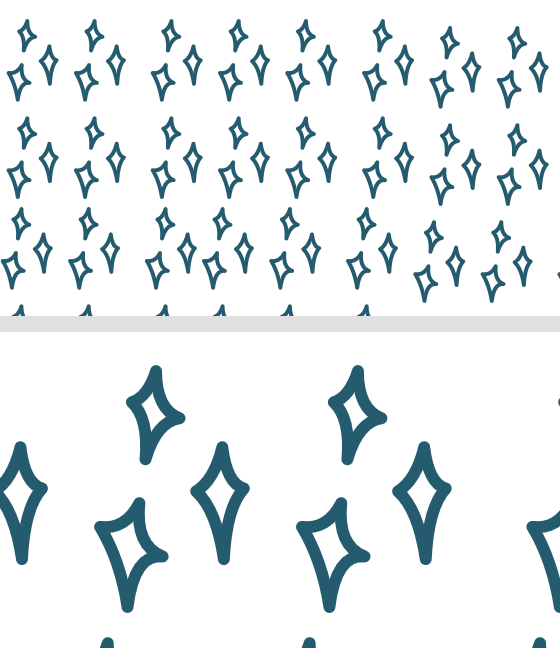
Top: the whole. Bottom: its middle third, enlarged.
Reproduce this pattern procedurally as a Shadertoy shader.

```glsl
const vec3 PAPER = vec3(1.0);
const vec3 INK = vec3(0.145, 0.355, 0.435);
const float CANVAS_HEIGHT = 432.0;   // design units from top to bottom
const float STROKE = 5.4;            // line width
const int COLUMNS = 9;
const int ROWS = 4;
const vec2 FIRST = vec2(37.0, 28.0); // top tip of the first cluster
const vec2 PITCH = vec2(92.0, 133.0);
const float GROUP_GAP = 13.0;        // extra space before every third column
const vec2 LOWER_SHIFT = vec2(-8.0, -9.0); // rows of the lower half
const float LOWER_TUCK = 14.0;       // lower half closes up after column three
const float RIGHT_DROP = 9.5;        // last columns hang lower
const vec2 BOX_MIN = vec2(-30.0, -5.0);
const vec2 BOX_MAX = vec2(46.0, 114.0);
const int CURVE_STEPS = 8;

float segmentDistance(vec2 p, vec2 a, vec2 b) {
    vec2 pa = p - a, ba = b - a;
    return length(pa - ba * clamp(dot(pa, ba) / dot(ba, ba), 0.0, 1.0));
}

// Distance to a quadratic curve, walked in short chords
float curveDistance(vec2 p, vec2 a, vec2 control, vec2 b) {
    float d = 1e5;
    vec2 previous = a;
    for (int i = 1; i <= CURVE_STEPS; i++) {
        float t = float(i) / float(CURVE_STEPS);
        vec2 next = mix(mix(a, control, t), mix(control, b, t), t);
        d = min(d, segmentDistance(p, previous, next));
        previous = next;
    }
    return d;
}

// Side of a star, bowed towards its centre
float sideDistance(vec2 p, vec2 a, vec2 b, vec2 centre, float bend) {
    return curveDistance(p, a, mix(0.5 * (a + b), centre, bend), b);
}

// Four-pointed star outline; bends run anticlockwise from the top
float starDistance(vec2 p, vec2 top, vec2 left, vec2 bottom, vec2 right, vec4 bends) {
    vec2 centre = 0.25 * (top + left + bottom + right);
    float upper = min(sideDistance(p, top, left, centre, bends.x),
                      sideDistance(p, right, top, centre, bends.w));
    float lower = min(sideDistance(p, left, bottom, centre, bends.y),
                      sideDistance(p, bottom, right, centre, bends.z));
    return min(upper, lower);
}

float clusterDistance(vec2 p) {
    float upperStar = starDistance(p, vec2(0.3, 0.8), vec2(-10.7, 15.0),
        vec2(-4.5, 41.0), vec2(11.0, 22.3), vec4(0.4, 0.7, 0.65, 0.8));
    float rightStar = starDistance(p, vec2(30.5, 35.5), vec2(18.6, 55.6),
        vec2(31.2, 86.5), vec2(40.3, 54.3), vec4(0.4, 0.55, 0.6, 0.55));
    float lowerStar = starDistance(p, vec2(-7.3, 61.0), vec2(-25.2, 71.8),
        vec2(-12.7, 108.3), vec2(3.3, 85.3), vec4(0.45, 0.35, 0.85, 0.85));
    return min(upperStar, min(rightStar, lowerStar));
}

// Columns come in groups; the lower rows are shifted and tucked
vec2 clusterOrigin(int column, int row) {
    vec2 origin = FIRST + PITCH * vec2(column, row);
    origin.x += GROUP_GAP * float((column + 1) / 3);
    float drop = column >= 6 ? RIGHT_DROP : 0.0;
    if (row >= 2) {
        origin += LOWER_SHIFT;
        if (column >= 3) origin.x -= LOWER_TUCK;
        drop *= 1.9;
    }
    return origin + vec2(0.0, drop);
}

void mainImage(out vec4 fragColor, in vec2 fragCoord) {
    float pixel = CANVAS_HEIGHT / iResolution.y;
    vec2 p = vec2(fragCoord.x, iResolution.y - fragCoord.y) * pixel;

    // Nearest stroke among the clusters whose box holds this point
    float d = 1e5;
    for (int row = 0; row < ROWS; row++) {
        for (int column = 0; column < COLUMNS; column++) {
            vec2 local = p - clusterOrigin(column, row);
            if (any(lessThan(local, BOX_MIN)) || any(greaterThan(local, BOX_MAX))) continue;
            d = min(d, clusterDistance(local));
        }
    }

    float coverage = clamp(0.5 - (d - 0.5 * STROKE) / pixel, 0.0, 1.0);
    fragColor = vec4(mix(PAPER, INK, coverage), 1.0);
}
```
